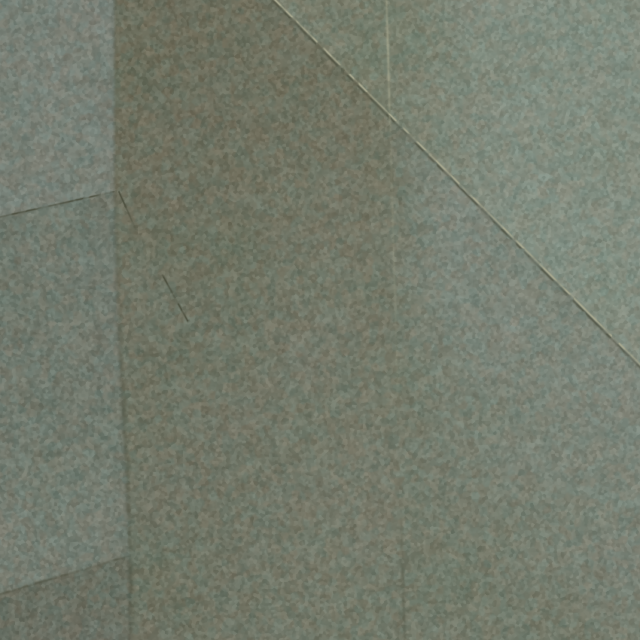
Give the GLSL for this texture, as a WebGL 1 fragment shader.

```glsl
precision highp float;
uniform vec2 u_resolution;

// Slab colours
const vec3 CENTER_TOP = vec3(0.420, 0.430, 0.362);
const vec3 CENTER_LOW = vec3(0.432, 0.452, 0.392);
const vec3 LEFT_TOP = vec3(0.470, 0.500, 0.462);
const vec3 LEFT_MID = vec3(0.440, 0.470, 0.425);
const vec3 LEFT_LOW = vec3(0.410, 0.432, 0.382);
const vec3 RIGHT_LOW = vec3(0.450, 0.475, 0.415);
const vec3 RIGHT_GLOW = vec3(0.488, 0.522, 0.478);
const vec3 UPPER_NEAR = vec3(0.465, 0.490, 0.423);
const vec3 UPPER_FAR = vec3(0.510, 0.550, 0.500);
const vec3 GROOVE_LIGHT = vec3(0.660, 0.660, 0.560);
const vec3 GROOVE_DARK = vec3(0.270, 0.280, 0.215);

// Groove layout, origin at the lower left
const vec2 DIAGONAL_A = vec2(0.430, 1.000);
const vec2 DIAGONAL_B = vec2(1.000, 0.431);
const float LINE_WIDTH = 0.0017;

// Surface grain
const float FINE_CELLS = 210.0;
const float COARSE_CELLS = 95.0;
const float FINE_AMOUNT = 0.085;
const float COARSE_AMOUNT = 0.045;
const float TINT_AMOUNT = 0.030;
const float BLOTCH_AMOUNT = 0.008;

vec3 hash3(vec2 p) {
  vec3 q = vec3(dot(p, vec2(127.1, 311.7)),
                dot(p, vec2(269.5, 183.3)),
                dot(p, vec2(419.2, 371.9)));
  return fract(sin(q) * 43758.55);
}

// Smooth cellular noise: x is tone, y is tint, both around zero
vec2 cellGrain(vec2 p) {
  vec2 cell = floor(p);
  vec2 sum = vec2(0.0);
  float total = 0.0;
  for (int j = -1; j <= 1; j++) {
    for (int i = -1; i <= 1; i++) {
      vec2 id = cell + vec2(float(i), float(j));
      vec3 h = hash3(id);
      vec2 d = id + h.xy - p;
      float weight = exp(-6.0 * dot(d, d));
      sum += weight * vec2(h.z, fract(h.x * 7.0 + h.z * 3.0));
      total += weight;
    }
  }
  return sum / total - 0.5;
}

float blotches(vec2 p) {
  float sum = 0.0;
  float gain = 0.5;
  for (int i = 0; i < 4; i++) {
    sum += gain * sin(p.x + 1.7 * sin(p.y * 0.8)) * sin(p.y + 1.3 * sin(p.x * 0.7));
    p = mat2(1.28, 1.12, -1.12, 1.28) * p + 2.3;
    gain *= 0.75;
  }
  return sum;
}

float stroke(float dist, float width) {
  return exp(-dist * dist / (width * width));
}

float segmentDistance(vec2 p, vec2 a, vec2 b) {
  vec2 ab = b - a;
  return length(p - a - ab * clamp(dot(p - a, ab) / dot(ab, ab), 0.0, 1.0));
}

void main() {
  vec2 uv = gl_FragCoord.xy / u_resolution;
  float edge = max(0.002, 1.0 / u_resolution.x);

  // Signed distances to the main grooves
  float leftSeam = uv.x - mix(0.205, 0.179, smoothstep(0.0, 0.75, uv.y));
  float rightSeam = uv.x - mix(0.632, 0.604, uv.y);
  vec2 along = normalize(DIAGONAL_B - DIAGONAL_A);
  float diagonal = dot(uv - DIAGONAL_A, vec2(-along.y, along.x));
  float upperJoint = uv.y - 0.661 - 0.222 * uv.x;
  float lowerJoint = uv.y - 0.072 - 0.297 * uv.x;

  // Slabs and their broad shading
  vec3 center = mix(CENTER_LOW, CENTER_TOP, smoothstep(0.35, 0.95, uv.y));
  center += 0.022 * smoothstep(0.25, 0.60, uv.x);
  float glow = smoothstep(0.48, 0.02, -diagonal) * smoothstep(0.58, 0.72, uv.x);
  vec3 right = mix(RIGHT_LOW, RIGHT_GLOW, glow);
  float rightBlend = mix(0.035, edge, smoothstep(0.75, 0.85, uv.y));
  vec3 color = mix(center, right, smoothstep(-rightBlend, rightBlend, rightSeam));
  vec3 upper = mix(UPPER_NEAR, UPPER_FAR, smoothstep(0.57, 0.82, uv.x));
  color = mix(color, upper, smoothstep(-edge, edge, diagonal));
  vec3 left = mix(LEFT_MID, LEFT_TOP, smoothstep(-edge, edge, upperJoint));
  left += 0.016 * smoothstep(0.40, 0.15, uv.y);
  left = mix(LEFT_LOW, left, smoothstep(-edge, edge, lowerJoint));
  color = mix(left, color, smoothstep(-0.004, 0.004, leftSeam));

  // Grain and blotches
  vec2 fine = cellGrain(uv * FINE_CELLS);
  vec2 coarse = cellGrain(uv * COARSE_CELLS + 17.0);
  color += fine.x * FINE_AMOUNT + coarse.x * COARSE_AMOUNT;
  color += coarse.y * TINT_AMOUNT * vec3(1.0, -0.4, -0.8);
  color += blotches(uv * 13.0) * BLOTCH_AMOUNT * vec3(1.2, 0.5, 0.9);

  // Dark seams, joints and scratches
  float wear = clamp(0.7 + 1.4 * coarse.x, 0.2, 1.0);
  float onLeft = smoothstep(edge, -edge, leftSeam);
  float dark = stroke(leftSeam, 0.0045) * mix(0.42, 0.16, smoothstep(0.2, 0.8, uv.y));
  dark = max(dark, stroke(upperJoint, LINE_WIDTH) * onLeft * 0.75);
  dark = max(dark, stroke(lowerJoint, 0.0025) * onLeft * 0.50);
  float scratch = min(segmentDistance(uv, vec2(0.186, 0.700), vec2(0.212, 0.642)),
                      segmentDistance(uv, vec2(0.254, 0.570), vec2(0.293, 0.499)));
  dark = max(dark, stroke(scratch, LINE_WIDTH) * 0.75);
  dark = max(dark, stroke(rightSeam, 0.003) * smoothstep(0.22, 0.12, uv.y) * 0.35);
  dark = max(dark, stroke(diagonal + 0.0035, 0.0022) * 0.65);
  color = mix(color, GROOVE_DARK, dark * wear);

  // Lit groove edges
  float seamLight = mix(0.20, 0.60, smoothstep(0.78, 0.86, uv.y)) * smoothstep(0.30, 0.50, uv.y);
  float light = max(stroke(rightSeam, 0.0022) * seamLight, stroke(diagonal, LINE_WIDTH) * 0.95);
  color = mix(color, GROOVE_LIGHT, light * wear);

  gl_FragColor = vec4(clamp(color, 0.0, 1.0), 1.0);
}
```
